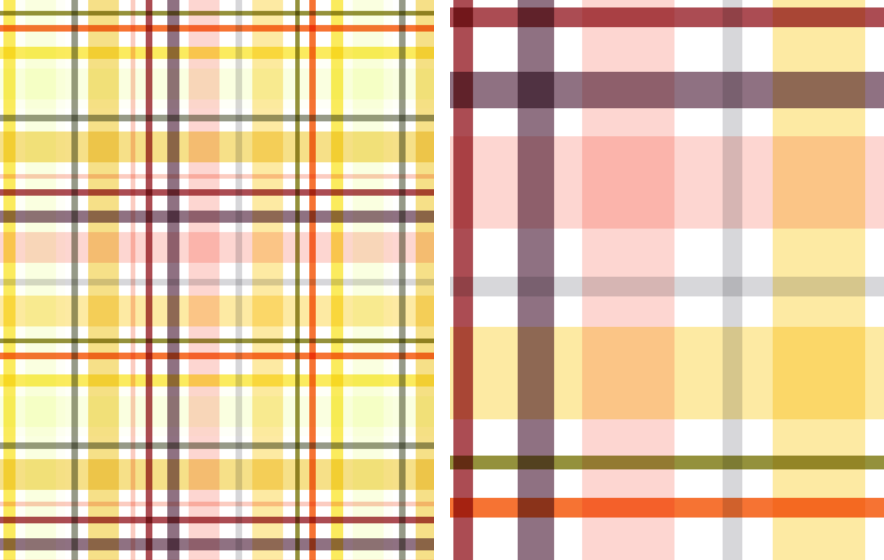
Left: the whole. Right: its middle third, enlarged.
This pattern is drawn by a Shadertoy shader. Its source:

```glsl
const float SETT = 0.585;        // one repeat, in canvas heights
const float WEFT_SHIFT = 0.1324; // offset of the crosswise bands, in repeats

// Tint of one band: its colour inside, white outside, repeating every unit.
vec3 band(float t, float centre, float width, vec3 tint, float blur) {
    float distanceToCentre = abs(fract(t - centre + 0.5) - 0.5);
    float edge = distanceToCentre - 0.5 * width;
    float coverage = clamp(0.5 - edge / blur, 0.0, 1.0);
    return mix(vec3(1.0), tint, coverage);
}

// Full sequence of translucent bands along one axis.
vec3 tartanBands(float t, float blur) {
    const float HAIR = 0.014, THIN = 0.020, MEDIUM = 0.037, WIDE = 0.094;

    const vec3 YELLOW = vec3(0.985, 0.920, 0.370);
    const vec3 LIME = vec3(0.985, 1.000, 0.905);
    const vec3 CREAM = vec3(0.996, 1.000, 0.970);
    const vec3 SAGE = vec3(0.590, 0.605, 0.535);
    const vec3 GOLD = vec3(0.965, 0.880, 0.535);
    const vec3 BLUSH = vec3(0.985, 0.800, 0.755);
    const vec3 MAROON = vec3(0.670, 0.300, 0.325);
    const vec3 PLUM = vec3(0.560, 0.445, 0.510);
    const vec3 PINK = vec3(0.992, 0.840, 0.820);
    const vec3 SILVER = vec3(0.845, 0.845, 0.855);
    const vec3 STRAW = vec3(0.992, 0.918, 0.640);
    const vec3 OLIVE = vec3(0.580, 0.570, 0.235);
    const vec3 ORANGE = vec3(0.965, 0.450, 0.200);

    vec3 tint = band(t, 0.029, MEDIUM, YELLOW, blur);
    tint *= band(t, 0.124, 0.150, CREAM, blur);
    tint *= band(t, 0.124, WIDE, LIME, blur);
    tint *= band(t, 0.228, THIN, SAGE, blur);
    tint *= band(t, 0.316, WIDE, GOLD, blur);
    tint *= band(t, 0.406, HAIR, BLUSH, blur);
    tint *= band(t, 0.455, THIN, MAROON, blur);
    tint *= band(t, 0.529, MEDIUM, PLUM, blur);
    tint *= band(t, 0.623, WIDE, PINK, blur);
    tint *= band(t, 0.729, THIN, SILVER, blur);
    tint *= band(t, 0.817, WIDE, STRAW, blur);
    tint *= band(t, 0.908, HAIR, OLIVE, blur);
    tint *= band(t, 0.954, THIN, ORANGE, blur);
    return tint;
}

void mainImage(out vec4 fragColor, in vec2 fragCoord) {
    vec2 uv = fragCoord / iResolution.y;
    float blur = 1.3 / (iResolution.y * SETT);

    // Lengthwise bands run from the left, crosswise ones from the top.
    vec3 warp = tartanBands(uv.x / SETT, blur);
    vec3 weft = tartanBands((1.0 - uv.y) / SETT - WEFT_SHIFT, blur);

    // Crossing bands multiply like overlaid dyes.
    fragColor = vec4(warp * weft, 1.0);
}
```
